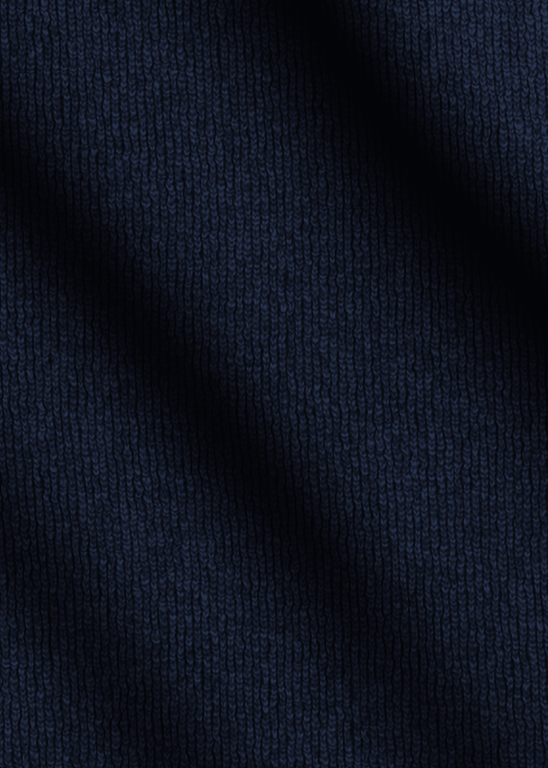
Reproduce this texture procedurally as a Shadertoy shader.

```glsl
const vec3 SHADOW_NAVY = vec3(0.012, 0.014, 0.028);
const vec3 LIT_NAVY = vec3(0.122, 0.158, 0.245);
const float GAIN = 1.22;
const float MAX_TONE = 1.25;

// Knit gauge, counted per canvas height
const float WALES = 91.0;
const float COURSES = 126.0;
const float WALE_LEAN = 0.045;
const float COURSE_TILT = 0.12;
const float LEG_SLANT = 1.1;
const float YARN_WOBBLE = 0.42;
const float LOOP_WOBBLE = 0.70;
const float STITCH_VARIATION = 0.35;
const float FIBRE_VARIATION = 0.80;
const vec2 FIBRE_GRAIN = vec2(400.0, 300.0);

// Folds run down to the right; positions are measured across them
const vec2 FOLD_NORMAL = vec2(0.78, 0.62);
const float FOLD_BEND = 0.035;
const float LOW_FOLD = 0.175;
const float MID_FOLD = 0.482;
const float HIGH_FOLD = 0.925;

float hash(vec2 p) {
    vec3 q = fract(p.xyx * vec3(0.1031, 0.1030, 0.0973));
    q += dot(q, q.yzx + 33.33);
    return fract((q.x + q.y) * q.z);
}

float noise(vec2 p) {
    vec2 i = floor(p);
    vec2 f = fract(p);
    f = f * f * (3.0 - 2.0 * f);
    float bottom = mix(hash(i), hash(i + vec2(1, 0)), f.x);
    float top = mix(hash(i + vec2(0, 1)), hash(i + vec2(1, 1)), f.x);
    return mix(bottom, top, f.y);
}

// Soft valley with its own falloff on each side
float valley(float s, float centre, float widthBelow, float widthAbove) {
    float d = s - centre;
    d /= d < 0.0 ? widthBelow : widthAbove;
    return exp(-d * d);
}

float foldLight(vec2 p) {
    float s = dot(p, FOLD_NORMAL) + FOLD_BEND * (noise(p * 3.5 + 7.0) - 0.5);
    float fade = 1.0 - 0.35 * smoothstep(0.30, 0.60, p.x);
    float light = mix(0.84, 1.0, smoothstep(0.90, 1.06, s));
    light *= 1.0 - 0.62 * valley(s, LOW_FOLD, 0.070, 0.080);
    light *= 1.0 - 0.90 * fade * valley(s, MID_FOLD, 0.080, 0.072);
    light *= 1.0 - 0.98 * valley(s, HIGH_FOLD, 0.125, 0.085);
    return light * (0.92 + 0.16 * noise(p * 6.0));
}

// Stockinette: columns of V-shaped loops parted by broken dark grooves
float knit(vec2 p, float light) {
    vec2 gauge = p * vec2(WALES, COURSES);
    float wale = (p.x + WALE_LEAN * p.y) * WALES;
    wale += 1.2 * noise(p * 4.0 + 19.0);
    wale += YARN_WOBBLE * (noise(gauge * vec2(0.9, 0.7)) - 0.5);
    float side = abs(fract(wale) - 0.5);

    float course = (p.y + COURSE_TILT * p.x) * COURSES - LEG_SLANT * side;
    course += 1.5 * noise(p * 5.0 + 3.0);
    course += LOOP_WOBBLE * (noise(gauge * 0.8 + 41.0) - 0.5);
    course += 0.6 * hash(vec2(floor(wale), 5.0));
    float loop = 0.5 - 0.5 * cos(6.28318 * course);

    float depth = mix(0.98, 0.62, light);
    depth *= 0.70 + 0.45 * noise(gauge * vec2(1.0, 0.45) + 67.0);
    float groove = smoothstep(0.24, 0.48, side);
    float crease = 1.0 - smoothstep(0.0, 0.14, side);
    float body = mix(0.55, 1.0, loop);
    body *= 1.0 - min(depth, 1.0) * groove;
    body *= 1.0 - 0.15 * crease;

    float tint = hash(vec2(floor(wale), floor(course)));
    return body * (1.0 + STITCH_VARIATION * (tint - 0.5));
}

void mainImage(out vec4 fragColor, in vec2 fragCoord) {
    vec2 p = fragCoord / iResolution.y;
    float light = foldLight(p);

    // Fuzzy fibres break up the yarn surface
    float fibre = noise(p * FIBRE_GRAIN);
    float fuzz = 1.0 + FIBRE_VARIATION * (fibre - 0.5);

    float tone = GAIN * light * knit(p, clamp(light, 0.0, 1.0)) * fuzz;
    fragColor = vec4(mix(SHADOW_NAVY, LIT_NAVY, clamp(tone, 0.0, MAX_TONE)), 1.0);
}
```
